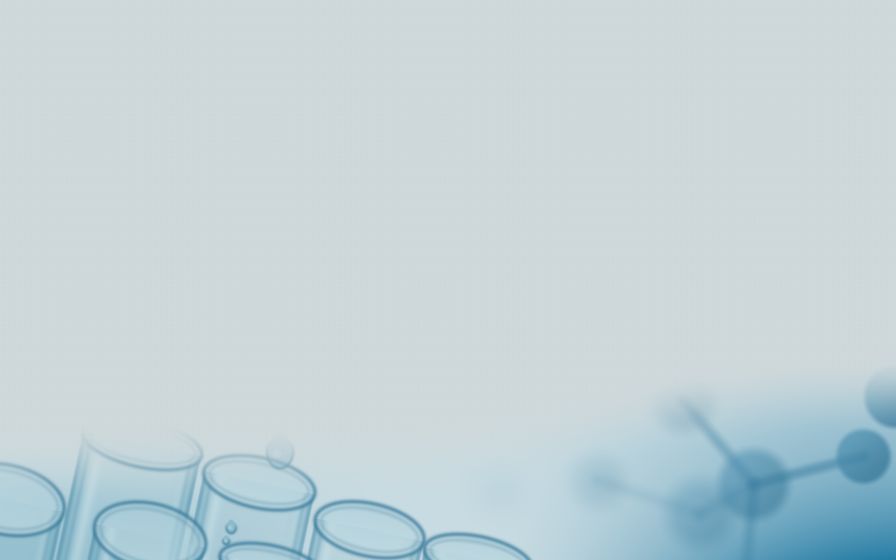
A Shadertoy shader for this background:

```glsl
// Pale grey laboratory backdrop: glass tubes at lower left, a soft blue molecule at lower right.
#define PAPER vec3(0.808, 0.847, 0.855)
#define MIST vec3(0.785, 0.860, 0.885)
#define DEEP vec3(0.10, 0.46, 0.63)
#define GLASS vec3(0.40, 0.65, 0.74)
#define INK vec3(0.20, 0.46, 0.59)
#define ATOM vec3(0.25, 0.51, 0.64)
#define TUBE_TILT 0.21
#define RIM_WIDTH 0.0042
#define WEAVE 0.0016

// Tubes, back to front: rim centre, rim radii
const vec4 TUBES[7] = vec4[7](
    vec4(0.254, 0.208, 0.108, 0.042), vec4(0.010, 0.108, 0.106, 0.062),
    vec4(0.463, 0.138, 0.101, 0.045), vec4(0.660, 0.054, 0.099, 0.047),
    vec4(0.268, 0.043, 0.101, 0.058), vec4(0.854, 0.002, 0.098, 0.040),
    vec4(0.483, -0.010, 0.092, 0.036));

// Atoms: centre, radius, blur
const vec4 ATOMS[7] = vec4[7](
    vec4(1.346, 0.135, 0.062, 0.014), vec4(1.542, 0.185, 0.048, 0.007),
    vec4(1.600, 0.292, 0.056, 0.007), vec4(1.220, 0.285, 0.052, 0.024),
    vec4(1.250, 0.083, 0.058, 0.024), vec4(1.067, 0.142, 0.045, 0.028),
    vec4(0.885, 0.125, 0.045, 0.045));
const float ATOM_STRENGTH[7] = float[7](0.55, 0.72, 0.75, 0.32, 0.32, 0.16, 0.06);

float ellipseDistance(vec2 q, vec2 r) {
    float k = length(q / r);
    return k * (k - 1.0) / max(length(q / (r * r)), 0.001);
}

float segmentDistance(vec2 p, vec2 a, vec2 b) {
    vec2 ab = b - a;
    return length(p - a - ab * clamp(dot(p - a, ab) / dot(ab, ab), 0.0, 1.0));
}

float inside(float d, float soft) {
    return 1.0 - smoothstep(-soft, soft, d);
}

float line(float d, float width) {
    return exp(-d * d / (width * width));
}

vec3 drawBond(vec3 col, vec2 p, vec2 a, vec2 b, float strength, float soft) {
    return mix(col, ATOM, strength * inside(segmentDistance(p, a, b) - 0.009, soft));
}

vec3 drawMolecule(vec3 col, vec2 p) {
    vec2 hub = ATOMS[0].xy;
    col = drawBond(col, p, hub, ATOMS[1].xy, 0.55, 0.008);
    col = drawBond(col, p, hub, ATOMS[3].xy, 0.42, 0.010);
    col = drawBond(col, p, hub, ATOMS[4].xy, 0.25, 0.014);
    col = drawBond(col, p, hub, vec2(1.330, -0.05), 0.42, 0.011);
    col = drawBond(col, p, ATOMS[4].xy, ATOMS[5].xy, 0.14, 0.014);
    for (int i = 0; i < 7; i++) {
        vec4 a = ATOMS[i];
        vec2 q = (p - a.xy) / a.z;
        vec3 tint = ATOM + 0.05 * clamp(q.y - q.x, -1.0, 1.0);
        col = mix(col, tint, ATOM_STRENGTH[i] * inside(length(p - a.xy) - a.z, a.w));
    }
    return col;
}

vec3 drawTube(vec3 col, vec2 p, vec4 tube, float pixel) {
    float c = cos(TUBE_TILT), s = sin(TUBE_TILT);
    vec2 q = mat2(c, s, -s, c) * (p - tube.xy);
    float rim = ellipseDistance(q, tube.zw);
    float u = q.x / tube.z;

    // Body below the rim, with dark walls and long reflections
    float body = inside(abs(q.x) - tube.z, pixel) * step(q.y, 0.0);
    float wall = smoothstep(0.55, 1.0, abs(u));
    float streak = line(u + 0.68, 0.09) + 0.5 * line(u - 0.76, 0.07);
    col = mix(col, GLASS, body * (0.12 + 0.30 * wall));
    col = mix(col, INK, body * (0.32 * line(abs(u) - 0.96, 0.04) + 0.18 * line(abs(u) - 0.84, 0.04)));
    col = mix(col, vec3(0.82, 0.90, 0.92), body * 0.45 * streak);

    // Open mouth, darker at its far wall, and a thin lip
    float shade = clamp(0.5 - 0.5 * q.y / tube.w, 0.0, 1.0);
    vec3 mouth = mix(vec3(0.66, 0.80, 0.85), vec3(0.76, 0.86, 0.89), shade);
    col = mix(col, mouth, 0.60 * inside(rim, pixel));
    col = mix(col, INK, 0.66 * line(rim, RIM_WIDTH));
    return mix(col, INK, 0.20 * line(rim + 0.011, 0.004));
}

vec3 drawDrop(vec3 col, vec2 p, vec2 centre, float r, float pixel) {
    vec2 q = p - centre;
    q.x *= 1.0 + 0.5 * smoothstep(0.0, 2.0 * r, q.y);
    float d = ellipseDistance(q, vec2(r, 1.35 * r));
    col = mix(col, GLASS, 0.45 * inside(d, pixel));
    col = mix(col, INK, 0.55 * line(d, 0.003) * (1.0 - smoothstep(-r, r, q.y)));
    return mix(col, MIST, 0.6 * inside(length(q + 0.25 * r) - 0.3 * r, 0.004));
}

void mainImage(out vec4 fragColor, in vec2 fragCoord) {
    vec2 p = fragCoord / iResolution.y;
    p.x *= 1.6 * iResolution.y / iResolution.x;
    float pixel = 1.2 / iResolution.y;

    // Blue light pooling in the lower corners
    float right = smoothstep(0.85, 1.65, p.x);
    vec3 scene = mix(MIST, DEEP, 0.95 * right * exp(-5.2 * p.y));
    float left = (1.0 - smoothstep(0.05, 0.75, p.x)) * (1.0 - smoothstep(0.0, 0.24, p.y));
    scene = mix(scene, GLASS, 0.45 * left);

    scene = drawMolecule(scene, p);
    for (int i = 0; i < 7; i++) scene = drawTube(scene, p, TUBES[i], pixel);
    scene = drawDrop(scene, p, vec2(0.500, 0.196), 0.024, pixel);
    scene = drawDrop(scene, p, vec2(0.413, 0.060), 0.009, pixel);
    scene = drawDrop(scene, p, vec2(0.404, 0.036), 0.006, pixel);

    // Veil of paper above a slope that rises to the right, with an upright weave
    float top = 0.25 + 0.12 * smoothstep(0.65, 1.5, p.x);
    float veil = smoothstep(top - 0.15, top, p.y);
    vec2 weave = sin(p * 670.0);
    vec3 paper = PAPER + WEAVE * (weave.x + weave.y);
    fragColor = vec4(mix(scene, paper, veil), 1.0);
}
```
